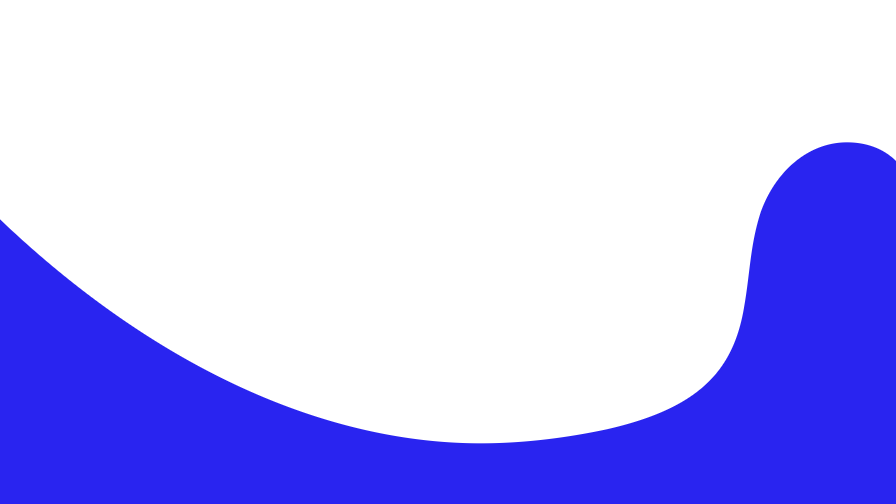
A Shadertoy shader for this background:

```glsl
// A blue wave on white: a wide valley rising into a rounded crest at the right.

// Wave outline as joined cubic Beziers, on a canvas of 768 by 432 units
const int SEGMENTS = 6;
const vec2 OUTLINE[19] = vec2[19](
    vec2(0, 244),
    vec2(130, 120), vec2(275, 52), vec2(412, 52),
    vec2(450, 52), vec2(487, 57), vec2(520, 64),
    vec2(599, 82), vec2(629, 114), vec2(638, 170),
    vec2(643, 199), vec2(643, 222), vec2(652, 250),
    vec2(664, 284), vec2(692, 310), vec2(726, 310),
    vec2(742, 310), vec2(757, 305), vec2(768, 294));

vec2 bezier(vec2 a, vec2 b, vec2 c, vec2 d, float t) {
    float s = 1.0 - t;
    return s * s * s * a + 3.0 * s * t * (s * b + t * c) + t * t * t * d;
}

vec2 bezierTangent(vec2 a, vec2 b, vec2 c, vec2 d, float t) {
    float s = 1.0 - t;
    return s * s * (b - a) + 2.0 * s * t * (c - b) + t * t * (d - c);
}

// Approximate signed distance to the wave, negative below it
float waveDistance(vec2 p) {
    // Segment spanning this x
    int first = 0;
    for (int i = 1; i < SEGMENTS; i++) {
        if (p.x > OUTLINE[3 * i].x) first = 3 * i;
    }
    vec2 a = OUTLINE[first], b = OUTLINE[first + 1];
    vec2 c = OUTLINE[first + 2], d = OUTLINE[first + 3];

    // x grows along each segment, so bisection finds the parameter
    float low = 0.0, high = 1.0;
    for (int i = 0; i < 18; i++) {
        float middle = 0.5 * (low + high);
        if (bezier(a, b, c, d, middle).x < p.x) low = middle;
        else high = middle;
    }
    float t = 0.5 * (low + high);

    // Vertical gap projected onto the normal
    vec2 tangent = normalize(bezierTangent(a, b, c, d, t));
    return (p.y - bezier(a, b, c, d, t).y) * tangent.x;
}

void mainImage(out vec4 fragColor, in vec2 fragCoord) {
    vec2 p = fragCoord / iResolution.xy * vec2(768, 432);
    float pixel = 432.0 / iResolution.y;

    float wave = clamp(0.5 - waveDistance(p) / pixel, 0.0, 1.0);
    vec3 white = vec3(1.0);
    vec3 blue = vec3(0.16, 0.14, 0.94);
    fragColor = vec4(mix(white, blue, wave), 1.0);
}
```
